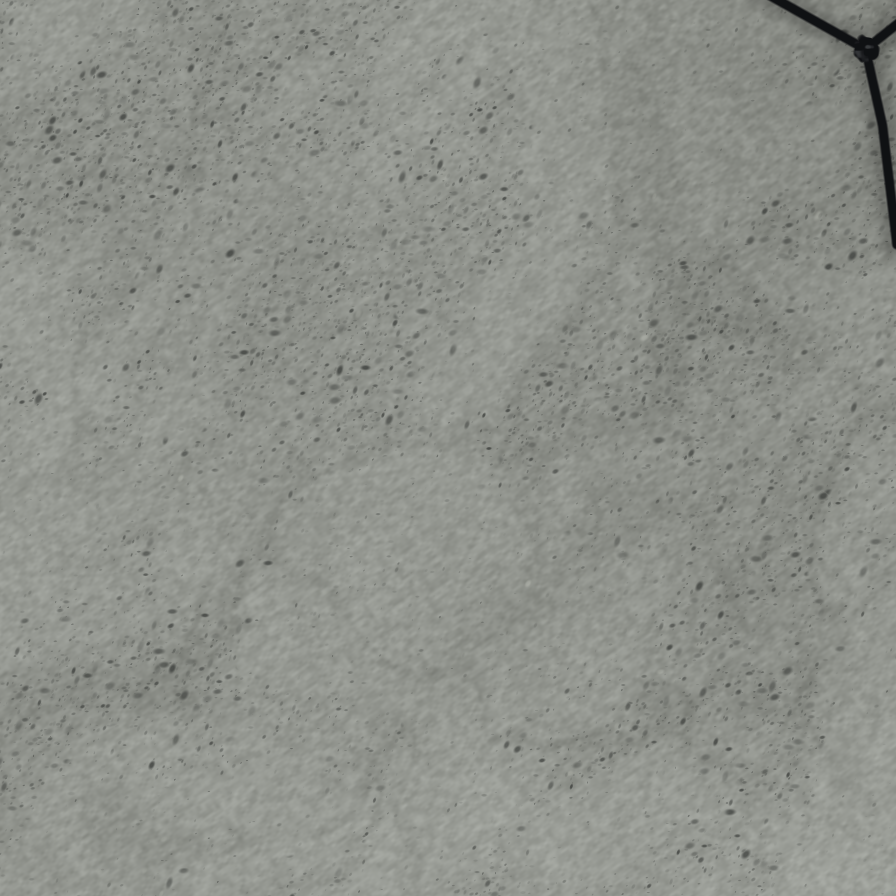
This texture is drawn by a WebGL 1 fragment shader. Its source:

```glsl
precision highp float;
// Damp grey sand: cloudy value noise and slanted fine streaks, strewn with
// clustered dark grains and rare pale specks from jittered cells. A knotted
// dark cord, made of distance functions, crosses the upper right corner.

uniform vec2 u_resolution;

const vec3 SAND_DARK = vec3(0.485, 0.495, 0.470);
const vec3 SAND_LIGHT = vec3(0.625, 0.637, 0.612);
const vec3 GRAIN_COLOR = vec3(0.20, 0.21, 0.20);
const vec3 SPECK_COLOR = vec3(0.82, 0.83, 0.79);
const vec3 CORD_COLOR = vec3(0.06, 0.065, 0.075);
const vec3 CORD_SHEEN = vec3(0.22, 0.23, 0.24);

const vec2 GRAIN_AXIS = vec2(0.82, 0.572);  // direction of the streaks
const float COARSE_CELLS = 78.0;
const float FINE_CELLS = 165.0;
const float SPECK_CELLS = 62.0;
const float CORD_RADIUS = 0.0052;
const float KNOT_RADIUS = 0.014;
const float SOFTNESS = 0.0016;              // edge blur of the cord

const vec2 KNOT = vec2(0.966, 0.945);
const vec2 CORD_LEFT = vec2(0.850, 1.010);
const vec2 CORD_RIGHT = vec2(1.020, 0.988);
const vec2 CORD_BEND = vec2(0.985, 0.860);
const vec2 CORD_END = vec2(1.001, 0.727);

vec3 hash(vec2 p) {
  vec3 q = fract(p.xyx * vec3(0.1031, 0.1030, 0.0973));
  q += dot(q, q.yxz + 33.33);
  return fract((q.xxy + q.yzz) * q.zyx);
}

float noise(vec2 p) {
  vec2 cell = floor(p);
  vec2 f = fract(p);
  f = f * f * (3.0 - 2.0 * f);
  float low = mix(hash(cell).x, hash(cell + vec2(1.0, 0.0)).x, f.x);
  float high = mix(hash(cell + vec2(0.0, 1.0)).x, hash(cell + 1.0).x, f.x);
  return mix(low, high, f.y);
}

float fbm(vec2 p) {
  float sum = 0.0;
  float weight = 0.533;
  for (int i = 0; i < 4; i++) {
    sum += weight * noise(p);
    p = mat2(1.6, 1.2, -1.2, 1.6) * p + 17.3;
    weight *= 0.5;
  }
  return sum;
}

// Soft ellipses in jittered cells; share is the fraction of cells filled.
float grains(vec2 p, float cells, float share, float seed) {
  vec2 q = p * cells;
  vec2 home = floor(q);
  float cover = 0.0;
  for (int j = -1; j <= 1; j++) {
    for (int i = -1; i <= 1; i++) {
      vec2 cell = home + vec2(float(i), float(j));
      vec3 place = hash(cell + seed);
      vec3 kind = hash(cell + seed + 71.7);
      float size = mix(0.20, 0.46, place.z * place.z);
      vec2 offset = q - cell - 0.15 - 0.7 * place.xy;
      offset.y += (kind.z - 0.5) * offset.x;
      float shape = 1.0 - smoothstep(0.3 * size, 1.15 * size, length(offset * vec2(0.8, 1.2)));
      float present = smoothstep(0.0, 0.08, share - kind.x);
      cover = max(cover, shape * present * mix(0.3, 1.0, kind.y * kind.y));
    }
  }
  return cover;
}

float segment(vec2 p, vec2 a, vec2 b) {
  vec2 ab = b - a;
  return length(p - a - ab * clamp(dot(p - a, ab) / dot(ab, ab), 0.0, 1.0));
}

float near(vec2 p, vec2 center, float radius) {
  return 1.0 - smoothstep(0.0, radius, distance(p, center));
}

void main() {
  vec2 uv = gl_FragCoord.xy / u_resolution.y;
  vec2 p = vec2(dot(uv, GRAIN_AXIS), dot(uv, vec2(-GRAIN_AXIS.y, GRAIN_AXIS.x)));

  // Patches where the grains gather
  vec2 warp = vec2(noise(uv * 5.0 + 3.1), noise(uv * 5.0 + 9.4)) - 0.5;
  float patches = fbm(p * vec2(5.0, 9.0) + warp + 21.0);
  patches += 0.22 * near(uv, vec2(0.03, 0.95), 0.42) + 0.14 * near(uv, vec2(0.27, 0.13), 0.25);
  patches += 0.10 * near(uv, vec2(0.85, 0.65), 0.40);
  float cluster = smoothstep(0.46, 0.76, patches);

  // Clouded sand with faint wisps and streaked texture
  float tone = 0.67 + 0.55 * (fbm(uv * 3.5 + 40.0) - 0.5);
  tone -= 0.28 * smoothstep(0.35, 1.1, uv.y) * smoothstep(0.3, 1.0, uv.x);
  tone += 0.10 * (1.0 - smoothstep(0.0, 0.5, uv.y));
  float wisp = abs(fbm(uv * 4.0 + warp * 1.5 + 8.0) - 0.5);
  tone -= 0.20 * (1.0 - smoothstep(0.0, 0.06, wisp)) + 0.20 * cluster;
  tone += 0.50 * (noise(p * vec2(110.0, 210.0)) - 0.5);
  tone += 0.35 * (noise(p * vec2(210.0, 330.0) + 50.0) - 0.5);
  vec3 color = mix(SAND_DARK, SAND_LIGHT, tone);

  // Dark grains and pale specks
  float coarse = grains(p, COARSE_CELLS, 0.03 + 0.50 * cluster, 5.0);
  float fine = grains(p, FINE_CELLS, 0.08 + 0.42 * cluster, 133.0);
  float specks = grains(p, SPECK_CELLS, 0.035, 311.0);
  color = mix(color, GRAIN_COLOR, max(0.72 * coarse, 0.42 * fine));
  color = mix(color, SPECK_COLOR, 0.85 * specks);

  // Knotted cord with a soft shadow and a dull sheen
  float line = min(segment(uv, CORD_LEFT, KNOT), segment(uv, KNOT, CORD_RIGHT));
  line = min(line, min(segment(uv, KNOT, CORD_BEND), segment(uv, CORD_BEND, CORD_END)));
  float knot = distance(uv, KNOT) - KNOT_RADIUS * (0.8 + 0.4 * noise(uv * 130.0));
  float cord = min(line - CORD_RADIUS, knot);
  color *= 1.0 - 0.18 * (1.0 - smoothstep(0.0, 0.022, cord));
  float sheen = smoothstep(0.55, 0.9, noise(uv * 190.0)) * (1.0 - smoothstep(-0.004, 0.002, knot));
  vec3 fiber = mix(CORD_COLOR, CORD_SHEEN, sheen);
  color = mix(color, fiber, 1.0 - smoothstep(-SOFTNESS, SOFTNESS, cord));

  gl_FragColor = vec4(color, 1.0);
}
```
